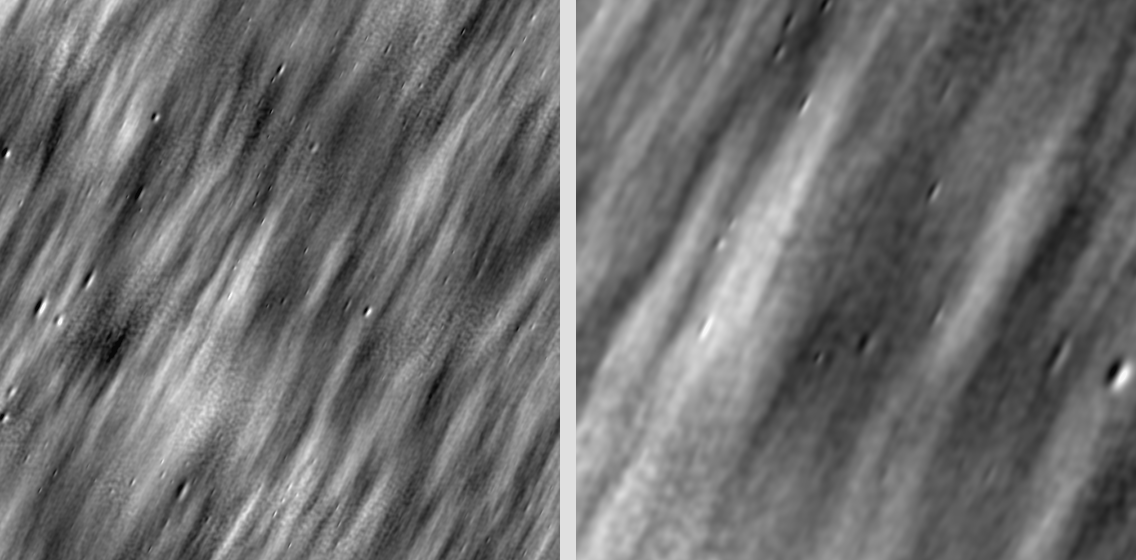
Left, the full canvas; right, a detail of the centre.
Give the GLSL for this texture, as a three.js fragment shader.

```glsl
// Grey, wind-swept ground: long slanted ridges and hollows with fine striations.
// Sheared layers of stretched gradient noise make the streaks; scattered
// derivative-of-Gaussian marks make small pits, each with a dark and a lit side.
varying vec2 vUv;

vec2 hash2(vec2 cell) {
  vec3 h = fract(cell.xyx * vec3(0.1031, 0.1030, 0.0973));
  h += dot(h, h.yzx + 33.33);
  return fract((h.xx + h.yz) * h.zy);
}

float cornerSlope(vec2 cell, vec2 corner, vec2 f) {
  return dot(hash2(cell + corner) * 2.0 - 1.0, f - corner);
}

// Gradient noise, centred on zero
float noise(vec2 p) {
  vec2 cell = floor(p);
  vec2 f = fract(p);
  vec2 w = f * f * f * (f * (f * 6.0 - 15.0) + 10.0);
  float low = mix(cornerSlope(cell, vec2(0.0, 0.0), f),
                  cornerSlope(cell, vec2(1.0, 0.0), f), w.x);
  float high = mix(cornerSlope(cell, vec2(0.0, 1.0), f),
                   cornerSlope(cell, vec2(1.0, 1.0), f), w.x);
  return mix(low, high, w.y);
}

// x runs across the streaks, y runs along them
vec2 toStreak(vec2 p) {
  vec2 along = vec2(0.454, 0.891);
  return vec2(p.x * along.y - p.y * along.x, dot(p, along));
}

// One streak layer, sheared a little so that the layers cross at shallow angles
float streaks(vec2 s, vec2 frequency, float shear, float seed) {
  return noise(vec2(s.x + s.y * shear, s.y) * frequency + seed);
}

// Sparse elongated pits on a jittered grid, dark on one flank and bright on the other
float pits(vec2 p, float cells, float chance, float size, float seed) {
  vec2 home = floor(p * cells);
  float shade = 0.0;
  for (int j = -1; j <= 1; j++) {
    for (int i = -1; i <= 1; i++) {
      vec2 cell = home + vec2(float(i), float(j));
      vec2 jitter = hash2(cell + seed);
      vec2 traits = hash2(cell + seed + 57.0);
      vec2 d = toStreak(p - (cell + jitter) / cells);
      d /= size * mix(0.6, 1.2, traits.y) * vec2(1.0, mix(1.4, 3.4, jitter.x));
      float present = step(traits.x, chance);
      shade += present * (d.x + 0.1) * exp(-dot(d, d)) * mix(0.5, 1.3, jitter.y);
    }
  }
  return shade;
}

void main() {
  vec2 p = vUv;
  vec2 s = toStreak(p);

  // Gentle bends in the flow
  s.x += 0.030 * noise(p * 2.4 + 11.0) + 0.004 * noise(p * 9.0 + 23.0);

  // Broad ridges and hollows
  float tone = 0.43;
  tone += 0.36 * streaks(s, vec2(10.0, 1.9), 0.04, 3.7);
  tone += 0.36 * streaks(s, vec2(20.0, 3.3), -0.05, 41.3);

  // Striations, fading in and out by region
  float rough = clamp(0.95 + 1.6 * noise(p * 4.0 + 71.0), 0.4, 1.5);
  tone += 0.27 * rough * streaks(s, vec2(41.0, 5.5), 0.03, 19.1);
  tone += 0.18 * rough * streaks(s, vec2(78.0, 11.0), -0.035, 87.9);
  tone += 0.09 * rough * streaks(s, vec2(130.0, 24.0), 0.04, 63.5);

  // Soft grain
  float speckle = smoothstep(-0.05, 0.3, noise(p * 6.0 + 97.0));
  tone += mix(0.06, 0.17, speckle) * noise(p * 125.0 + 5.0);
  tone += 0.06 * noise(toStreak(p) * vec2(190.0, 75.0) + 31.0);

  // Rare large pits and clustered tiny ones
  float cluster = smoothstep(-0.1, 0.3, noise(p * 5.0 + 53.0));
  tone += 0.95 * pits(p, 11.0, 0.09, 0.0058, 7.0);
  tone += 0.42 * mix(0.2, 1.0, cluster) * pits(p, 36.0, 0.2, 0.0031, 29.0);

  // Deepen hollows and lift crests slightly
  tone += 0.25 * (tone - 0.43) * abs(tone - 0.43);
  gl_FragColor = vec4(vec3(clamp(tone, 0.03, 0.97)), 1.0);
}
```
